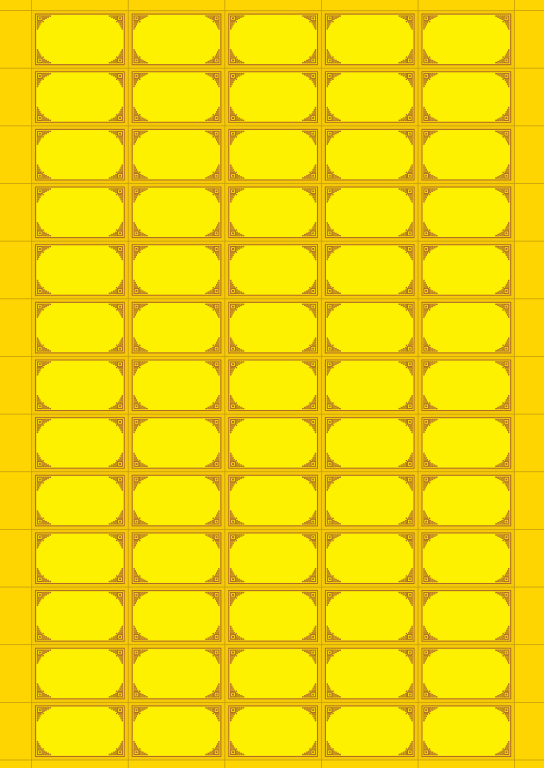
Write a WebGL 2 fragment shader that draws this pattern.

```glsl
#version 300 es
precision highp float;
// A sheet of 5 by 13 yellow cards with fretwork corners, ruled with trim lines.
uniform vec2 u_resolution;
out vec4 outColor;

const vec2 SHEET = vec2(542.0, 768.0);
const vec2 COUNT = vec2(5.0, 13.0);
const vec2 PITCH = vec2(96.25, 57.65);
const vec2 ORIGIN = vec2(31.5, 8.0);

float box(vec2 p, vec2 center, vec2 halfSize) {
  vec2 d = abs(p - center) - halfSize;
  return max(d.x, d.y);
}

// Nested square at the corner, with stepped hollow blocks along both edges.
float cornerFret(vec2 q) {
  float square = box(q, vec2(3.7), vec2(0.0));
  float d = min(abs(square - 2.35) - 0.6, square - 1.0);
  vec2 arm = vec2(max(q.x, q.y), min(q.x, q.y));
  for (int i = 0; i < 4; i++) {
    float k = float(i);
    vec2 halfSize = vec2(0.9, 2.35 - 0.55 * k);
    float block = box(arm, vec2(7.7 + 2.1 * k, 0.7 + halfSize.y), halfSize);
    d = min(d, max(block, -block - 0.75));
  }
  // Small step that fills the inner angle of the staircase
  return min(d, box(q, vec2(7.0), vec2(0.7)));
}

vec3 sheetColor(vec2 p, float aa) {
  vec3 orange = vec3(0.995, 0.835, 0.005);
  vec3 yellow = vec3(0.995, 0.945, 0.0);
  vec3 brown = vec3(0.70, 0.43, 0.15);
  vec3 olive = vec3(0.76, 0.61, 0.06);
  vec2 g = (p - ORIGIN) / PITCH;
  vec3 color = orange;

  // Cards: tinted gutter, yellow field, frame and corners
  if (all(greaterThan(g, vec2(0.0))) && all(lessThan(g, COUNT))) {
    vec2 c = abs(fract(g) - 0.5) * PITCH;
    vec2 q = 0.5 * PITCH - vec2(3.4, 3.0) - c;
    float edge = min(q.x, q.y);
    color = mix(vec3(0.96, 0.79, 0.03), yellow, smoothstep(-aa, aa, edge));
    float ink = min(abs(edge - 0.55) - 0.55, cornerFret(q - 1.1));
    color = mix(color, brown, 1.0 - smoothstep(-aa, aa, ink));
  }

  // Trim lines run through the margins to the sheet edges
  vec2 nearest = clamp(round(g), vec2(0.0), COUNT);
  vec2 away = abs(g - nearest) * PITCH;
  float rule = min(away.x, away.y) - 0.38;
  return mix(color, olive, 1.0 - smoothstep(-aa, aa, rule));
}

void main() {
  // Average a 4 by 4 grid of samples so the fine lines stay even
  float aa = 0.125 * SHEET.y / u_resolution.y;
  vec3 sum = vec3(0.0);
  for (int j = 0; j < 4; j++) {
    for (int i = 0; i < 4; i++) {
      vec2 offset = (vec2(float(i), float(j)) - 1.5) * 0.25;
      vec2 p = (gl_FragCoord.xy + offset) / u_resolution * SHEET;
      sum += sheetColor(p, aa);
    }
  }
  outColor = vec4(sum / 16.0, 1.0);
}
```
